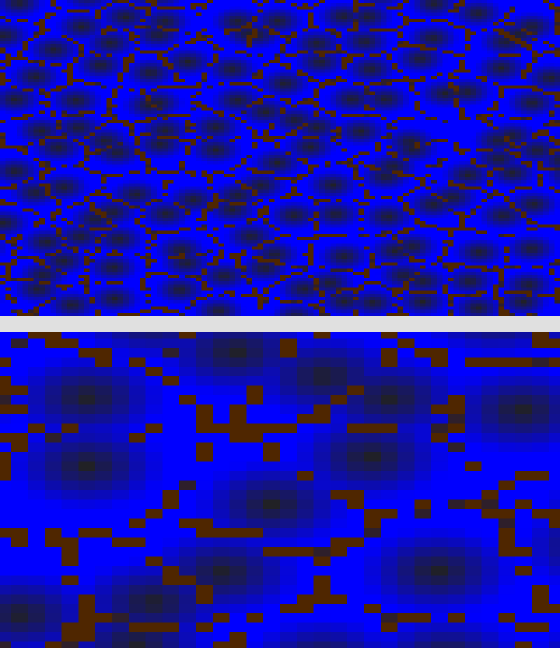
Top, the full canvas; bottom, a detail of the centre.
Give the GLSL for this pattern, as a Shadertoy shader.

```glsl
// Coarse mosaic of irregular cells: each fades from charcoal at its seed to
// pure blue, with ragged brown seams along the cell borders. A jittered-grid
// Voronoi field is evaluated per tile; supersampling smooths the tile edges.

const float TILES = 100.0;        // mosaic tiles across and down
const float SEEDS = 11.0;         // Voronoi seeds across and down
const float JITTER = 0.95;        // seed displacement, in seed spacings
const float SEAM_HALF = 0.042;    // seam half width, in seed spacings
const float SEAM_RAGGED = 0.055;  // random change of that width per tile
const float DARK_SEAMS = 0.1;     // share of seam tiles that are charred
const float FADE_RATE = 1.95;     // charcoal to blue per seed spacing
const int SAMPLES = 2;            // per axis

const vec3 CHARCOAL = vec3(0.13);
const vec3 BLUE = vec3(0.0, 0.0, 1.0);
const vec3 BROWN = vec3(0.31, 0.15, 0.0);
const vec3 CHARRED = vec3(0.18, 0.12, 0.17);

// Random point in the unit square for each lattice cell
vec2 hash22(vec2 p) {
    vec3 q = fract(p.xyx * vec3(0.1031, 0.1030, 0.0973));
    q += dot(q, q.yzx + 33.33);
    return fract((q.xx + q.yz) * q.zy);
}

// Seed position inside its lattice cell
vec2 seedPoint(vec2 cell, float jitter) {
    return cell + 0.5 + jitter * (hash22(cell + 17.0) - 0.5);
}

// x: distance to the nearest seed, y: distance to the cell border
vec2 voronoi(vec2 p, float jitter) {
    vec2 cell = floor(p);
    vec2 toNearest = vec2(8.0);
    for (int y = -1; y <= 1; y++) {
        for (int x = -1; x <= 1; x++) {
            vec2 toSeed = seedPoint(cell + vec2(x, y), jitter) - p;
            if (dot(toSeed, toSeed) < dot(toNearest, toNearest)) toNearest = toSeed;
        }
    }
    float border = 8.0;
    for (int y = -2; y <= 2; y++) {
        for (int x = -2; x <= 2; x++) {
            vec2 toSeed = seedPoint(cell + vec2(x, y), jitter) - p;
            vec2 gap = toSeed - toNearest;
            if (dot(gap, gap) > 1e-5) {
                border = min(border, dot(0.5 * (toSeed + toNearest), normalize(gap)));
            }
        }
    }
    return vec2(length(toNearest), border);
}

// Flat colour of the tile that contains uv
vec3 tileColor(vec2 uv, float tiles, float seeds) {
    vec2 tile = floor(uv * tiles);
    vec2 field = voronoi((tile + 0.5) / tiles * seeds, JITTER);
    vec2 wear = hash22(tile + 71.0);
    float seamWidth = SEAM_HALF + SEAM_RAGGED * (2.0 * wear.x - 1.0);
    vec3 body = mix(CHARCOAL, BLUE, clamp(field.x * FADE_RATE, 0.0, 1.0));
    vec3 seam = wear.y < DARK_SEAMS ? CHARRED : BROWN;
    return field.y < seamWidth ? seam : body;
}

void mainImage(out vec4 fragColor, in vec2 fragCoord) {
    // Average a small grid of samples inside the pixel
    vec3 sum = vec3(0.0);
    for (int j = 0; j < SAMPLES; j++) {
        for (int i = 0; i < SAMPLES; i++) {
            vec2 offset = (vec2(i, j) + 0.5) / float(SAMPLES) - 0.5;
            vec2 uv = (fragCoord + offset) / iResolution.xy;
            sum += tileColor(uv, TILES, SEEDS);
        }
    }
    fragColor = vec4(sum / float(SAMPLES * SAMPLES), 1.0);
}
```
